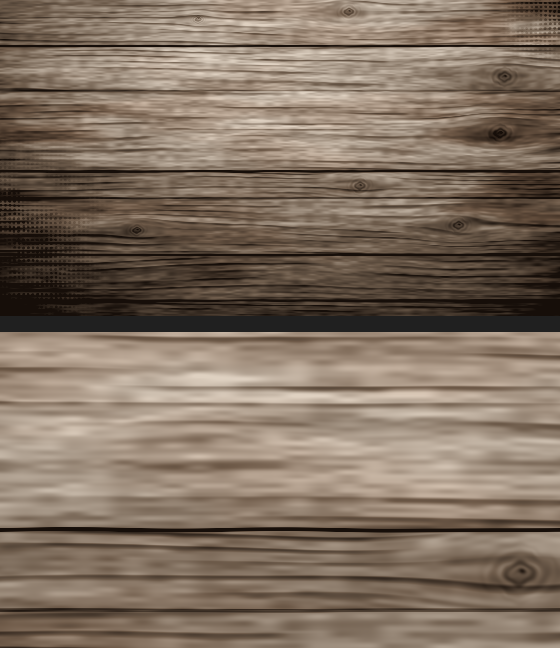
Top: the whole. Bottom: its middle third, enlarged.
Reproduce this texture procedurally as a WebGL 1 fragment shader.

```glsl
precision highp float;
uniform vec2 u_resolution;

const vec3 SOOT = vec3(0.085, 0.055, 0.035);
const vec3 UMBER = vec3(0.43, 0.36, 0.295);
const vec3 ASH = vec3(0.87, 0.82, 0.76);
const vec3 RUST = vec3(0.045, -0.01, -0.035);

float hash(vec2 p) {
  return fract(sin(dot(p, vec2(127.1, 311.7))) * 43758.5);
}

float noise(vec2 p) {
  vec2 i = floor(p), f = fract(p);
  f = f * f * (3.0 - 2.0 * f);
  return mix(mix(hash(i), hash(i + vec2(1.0, 0.0)), f.x),
             mix(hash(i + vec2(0.0, 1.0)), hash(i + 1.0), f.x), f.y);
}

float fbm(vec2 p) {
  float sum = 0.0, amp = 0.53;
  for (int i = 0; i < 4; i++) {
    sum += amp * noise(p);
    p = p * 2.03 + 17.3;
    amp *= 0.5;
  }
  return sum;
}

// Seam height, strength and shadow reach, from the bottom up
vec3 seam(int i) {
  return i == 0 ? vec3(0.049, 0.65, 0.008) : i == 1 ? vec3(0.194, 0.9, 0.022)
       : i == 2 ? vec3(0.373, 0.6, 0.009) : i == 3 ? vec3(0.458, 1.0, 0.006)
       : i == 4 ? vec3(0.713, 0.4, 0.012) : vec3(0.854, 0.9, 0.005);
}

// Knot centre and size
vec3 knot(int i) {
  return i == 0 ? vec3(1.104, 0.963, 0.8) : i == 1 ? vec3(0.627, 0.938, 0.5)
       : i == 2 ? vec3(1.597, 0.757, 1.2) : i == 3 ? vec3(1.583, 0.579, 1.1)
       : i == 4 ? vec3(1.139, 0.412, 0.9) : i == 5 ? vec3(0.433, 0.271, 0.7)
       : vec3(1.451, 0.287, 0.9);
}

float plankRow(float y) {
  float row = 0.0;
  for (int i = 0; i < 6; i++) row += step(seam(i).x, y);
  return row;
}

float ellipseGlow(vec2 d, vec2 radius) {
  d /= radius;
  return exp(-dot(d, d));
}

// Dark core with rings around it
float knotShade(vec2 d, float size) {
  d += 0.006 * (noise(d * 90.0) - 0.5);
  float r = length(d / vec2(0.022, 0.016)) / size;
  float rings = (0.5 + 0.5 * cos(r * 9.0)) * exp(-r * r * 0.6);
  return 0.3 * rings + 0.2 * exp(-r * r * 4.0)
       + 0.17 * ellipseGlow(d + vec2(0.04, 0.0), vec2(0.12, 0.028) * size);
}

// Broad bands, fibres, pores and broken growth lines
float grain(vec2 q, float seed) {
  q.x += seed * 7.3;
  q.y += 0.022 * noise(vec2(q.x * 1.6, q.y * 7.0)) + 0.005 * noise(q * vec2(7.0, 25.0));
  float bands = fbm(q * vec2(1.3, 15.0)) - 0.5;
  float fibres = noise(q * vec2(8.0, 105.0)) - 0.5;
  float pores = noise(q * vec2(38.0, 190.0)) - 0.5;
  float phase = q.y * 46.0 + 3.0 * noise(q * vec2(0.6, 10.0));
  float ring = fract(phase);
  float line = smoothstep(0.5, 0.85, ring) * (1.0 - smoothstep(0.85, 1.0, ring));
  float broken = smoothstep(0.2, 0.8, noise(vec2(q.x * 5.0, floor(phase) * 5.1)));
  return 0.38 * bands + 0.24 * fibres + 0.19 * pores - 0.34 * line * broken;
}

float seamShade(vec2 p, vec3 s, float pixel) {
  float d = p.y - s.x + 0.002 * (noise(vec2(p.x * 9.0, s.x * 50.0)) - 0.5);
  float core = 1.0 - smoothstep(0.0012, 0.0012 + 1.2 * pixel, abs(d));
  float wear = mix(noise(vec2(p.x * 14.0, s.x * 90.0)), 1.0, s.y);
  return s.y * (0.75 * core * wear + 0.2 * exp(-abs(d) / s.z));
}

// Coarse cloth imprint along the lower left and upper right edges
float weave(vec2 p, vec2 uv) {
  vec2 thread = 0.5 + 0.5 * sin(p * vec2(430.0, 470.0) + 2.0 * noise(p * 40.0));
  float left = (1.0 - smoothstep(0.0, 0.22, uv.x)) * (1.0 - smoothstep(0.3, 0.6, uv.y));
  float right = smoothstep(0.88, 1.0, uv.x) * smoothstep(0.78, 0.95, uv.y);
  float patches = smoothstep(0.25, 0.6, fbm(p * vec2(9.0, 14.0)));
  return max(left, right) * patches * smoothstep(0.25, 0.75, thread.x * thread.y + 0.15);
}

float lighting(vec2 uv) {
  vec2 d = uv - vec2(0.54, 0.87);
  return 0.89 - 1.15 * d.x * d.x - 0.72 * d.y * d.y;
}

void main() {
  vec2 uv = gl_FragCoord.xy / u_resolution;
  vec2 p = gl_FragCoord.xy / u_resolution.y;
  float row = plankRow(p.y);

  // Bend the grain around the knots of this plank
  vec2 q = p;
  float dark = 0.0;
  for (int i = 0; i < 7; i++) {
    vec3 k = knot(i);
    vec2 d = p - k.xy;
    float onPlank = 1.0 - step(0.5, abs(row - plankRow(k.y)));
    q.y -= onPlank * 0.65 * d.y * ellipseGlow(d, vec2(0.12, 0.055) * k.z);
    dark += onPlank * knotShade(d, k.z);
  }
  for (int i = 0; i < 6; i++) dark += seamShade(p, seam(i), 1.0 / u_resolution.y);

  // Stains and wear
  float stain = smoothstep(0.48, 0.75, fbm(p * vec2(2.2, 11.0) + row * 3.7));
  stain *= 0.4 + 0.6 * smoothstep(0.15, 0.5, abs(uv.x - 0.5));
  dark += 0.24 * stain + 0.3 * weave(p, uv);

  float plankTone = 0.07 * (hash(vec2(row, 4.0)) - 0.5) - 0.07 * (1.0 - step(1.5, row));
  float tone = clamp(lighting(uv) + plankTone + grain(q, row) - dark, 0.0, 1.0);
  vec3 colour = mix(SOOT, UMBER, smoothstep(0.0, 1.0, tone) * 0.0 + min(tone * 2.0, 1.0));
  colour = mix(colour, ASH, max(tone * 2.0 - 1.0, 0.0));
  gl_FragColor = vec4(colour + RUST * stain * tone, 1.0);
}
```
